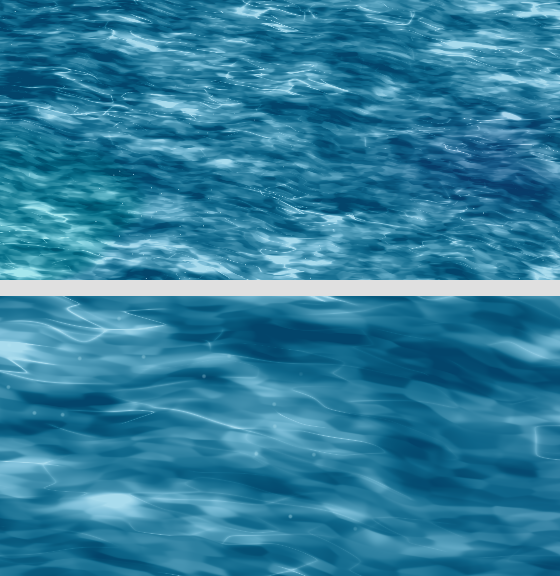
Top: the whole. Bottom: its middle third, enlarged.
Write a Shadertoy shader that draws this texture.

```glsl
// Wind-rippled blue sea seen from above, with pale streaky crests and teal depths.

#define DRIFT 0.12        // downhill slope of the ripples
#define SWELL_DRIFT 0.24  // downhill slope of the broad swell
#define BASE_TONE 2.55    // mean position on the colour ramp
#define SWELL_GAIN 1.9
#define RIPPLE_GAIN 2.7
#define MURK_GAIN 1.2
#define CREST_GAIN 3.1
#define CELL_FALLOFF 9.0
#define GLINT_GRID 60.0

const int SHADES = 8;
const vec3 seaRamp[SHADES] = vec3[SHADES](
    vec3(0.01, 0.27, 0.42), vec3(0.02, 0.33, 0.47),
    vec3(0.05, 0.40, 0.54), vec3(0.13, 0.47, 0.60),
    vec3(0.24, 0.55, 0.67), vec3(0.36, 0.65, 0.76),
    vec3(0.51, 0.76, 0.86), vec3(0.66, 0.86, 0.93));

vec3 hash3(vec2 cell) {
    vec3 q = fract(cell.xyx * vec3(0.1031, 0.1030, 0.0973));
    q += dot(q, q.yxz + 33.33);
    return fract((q.xxy + q.yzz) * q.zyx);
}

// Cellular noise: random tones of nearby cells, blended by distance.
float cellTone(vec2 p) {
    vec2 cell = floor(p), f = p - cell;
    float tone = 0.0, total = 0.0;
    for (int j = -1; j <= 1; j++)
    for (int i = -1; i <= 1; i++) {
        vec2 offset = vec2(i, j);
        vec3 h = hash3(cell + offset);
        vec2 d = offset + h.xy - f;
        float weight = exp(-CELL_FALLOFF * dot(d, d));
        tone += weight * h.z;
        total += weight;
    }
    return tone / total;
}

// Layered sines that bend the straight ripples.
vec2 sway(vec2 p) {
    float size = 0.017, freq = 6.0;
    for (int i = 0; i < 4; i++) {
        float phase = float(i) * 2.3;
        p += size * vec2(sin(freq * (p.y * 1.7 + 0.4 * p.x) + phase),
                         0.6 * sin(freq * (p.x * 1.1 - 0.8 * p.y) + phase + 1.0));
        size *= 0.55;
        freq *= 1.9;
    }
    return p;
}

// Signed layers of stretched cells.
float layers(vec2 p, int count, float fade) {
    float sum = 0.0, size = 1.0;
    for (int i = 0; i < count; i++) {
        sum += size * (cellTone(p) - 0.5);
        p = p * 2.03 + vec2(17.3, 41.7);
        size *= fade;
    }
    return sum;
}

// Bright streaks where the tone crosses its middle, broken into short runs.
float crests(vec2 p) {
    float sum = 0.0, size = 1.0;
    for (int i = 0; i < 3; i++) {
        float ridge = 1.0 - abs(2.0 * cellTone(p) - 1.0);
        float run = smoothstep(0.3, 0.7, cellTone(p * vec2(1.0, 0.8) + 57.0));
        sum += size * run * pow(ridge, 7.0);
        p = p * 1.83 + vec2(31.1, 12.9);
        size *= 0.95;
    }
    return sum;
}

// Sparse specks of spray.
float glints(vec2 p) {
    vec2 cell = floor(p * GLINT_GRID);
    vec3 h = hash3(cell + 91.0);
    float d = length(fract(p * GLINT_GRID) - 0.25 - 0.5 * h.xy);
    return step(0.96, h.z) * (1.0 - smoothstep(0.05, 0.2, d));
}

void mainImage(out vec4 fragColor, in vec2 fragCoord) {
    vec2 p = fragCoord / iResolution.y;
    vec2 bent = sway(vec2(p.x, p.y + 0.12 * p.y * p.y));
    vec2 ripple = bent + vec2(0.0, DRIFT * bent.x);
    vec2 slope = bent + vec2(0.0, SWELL_DRIFT * bent.x);

    // Swell, ripples and soft murk
    float swell = cellTone(slope * vec2(1.5, 5.0) + 5.2) - 0.5;
    float murk = layers(bent * vec2(5.5, 7.5) + 63.0, 3, 0.85);
    float tone = BASE_TONE + SWELL_GAIN * swell + MURK_GAIN * murk
               + RIPPLE_GAIN * layers(ripple * vec2(3.0, 11.0) + 23.0, 4, 0.95);

    // Crests gather in bands on the lit swell
    float band = cellTone(slope * vec2(2.4, 9.0) + 77.0);
    float lit = smoothstep(0.15, 0.85, band + 0.5 * swell);
    tone += CREST_GAIN * (0.3 + lit) * crests(ripple * vec2(3.2, 16.0) + 9.0);

    // Deep shadow at the right
    vec2 away = (p - vec2(1.78, 0.42)) / vec2(0.35, 0.17);
    float deep = exp(-dot(away, away));
    tone -= 0.8 * deep;

    vec3 color = seaRamp[0];
    for (int i = 1; i < SHADES; i++)
        color = mix(color, seaRamp[i], clamp(tone - float(i - 1), 0.0, 1.0));

    // Teal shallows, violet depth and spray
    float teal = smoothstep(0.45, 0.9, cellTone(bent * vec2(1.6, 2.6) + 3.0))
               * (1.0 - smoothstep(0.2, 0.8, p.y));
    color += teal * vec3(-0.02, 0.04, 0.0);
    color += deep * vec3(0.03, -0.05, -0.01);
    float spray = smoothstep(0.55, 0.8, cellTone(p * 3.0 + 48.0));
    color = mix(color, vec3(0.72, 0.90, 0.95), 0.7 * spray * glints(p));
    fragColor = vec4(clamp(color, 0.0, 1.0), 1.0);
}
```
